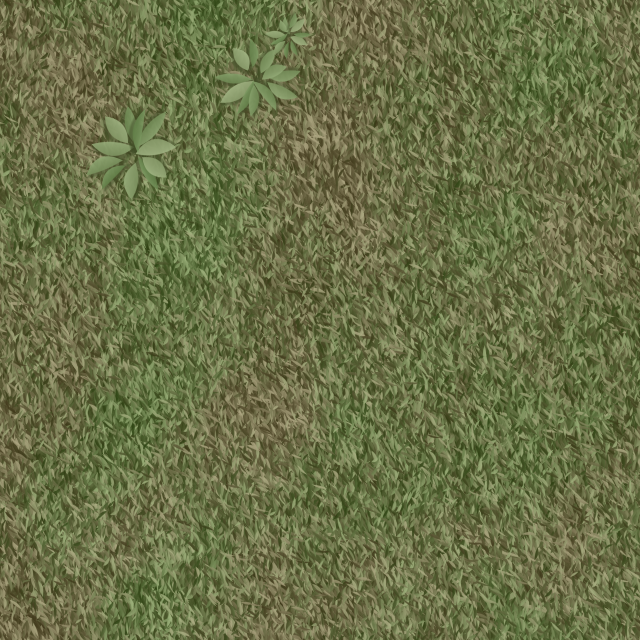
Write a WebGL 2 fragment shader that draws this texture.

```glsl
#version 300 es
precision highp float;

uniform vec2 u_resolution;
out vec4 fragColor;

const float TAU = 6.2831853;
const int LAYERS = 8;

vec3 hash3(vec2 p) {
    vec3 q = fract(p.xyx * vec3(0.1031, 0.1030, 0.0973));
    q += dot(q, q.yxz + 33.33);
    return fract((q.xxy + q.yzz) * q.zyx);
}

mat2 rotation(float angle) {
    float c = cos(angle), s = sin(angle);
    return mat2(c, -s, s, c);
}

// Pointed blade along y; size holds half width and half length
float bladeMask(vec2 p, vec2 size, float bend, float softness) {
    float t = p.y / size.y;
    float across = p.x + bend * t * t;
    float d = abs(across) - size.x * (1.0 - t * t);
    return 1.0 - smoothstep(-softness, softness, d);
}

// Layered sines, roughly -1 to 1
float waves(vec2 p) {
    float sum = 0.0, gain = 0.5;
    for (int i = 0; i < 4; i++) {
        sum += gain * sin(p.x + 1.7 * sin(p.y * 0.8)) * cos(p.y + 1.3 * sin(p.x * 0.7));
        p = rotation(1.1) * p * 1.9 + 4.3;
        gain *= 0.62;
    }
    return sum;
}

// Dry ground in loose vertical bands, broken into patches
float dryness(vec2 uv) {
    float bands = cos(TAU * 2.05 * uv.x + 0.6 * sin(5.0 * uv.y));
    return 0.32 * bands + 0.75 * waves(uv * vec2(11.0, 8.0) + 2.0);
}

vec3 grassColor(float tone, float dry) {
    vec3 tint = mix(vec3(-0.035, 0.025, -0.015), vec3(0.045, -0.012, 0.022),
                    smoothstep(-0.9, 0.9, dry));
    return vec3(0.425, 0.452, 0.288) + tint + tone * vec3(0.175, 0.175, 0.165);
}

// One blade per cell, painted over the colour below
vec3 paintBlades(vec3 color, vec2 uv, float cells, float seed, float dry, float lean, float softness) {
    vec2 p = uv * cells + seed * vec2(0.37, 0.61);
    vec2 home = floor(p);
    for (int y = -1; y <= 1; y++) {
        for (int x = -1; x <= 1; x++) {
            vec2 cell = home + vec2(x, y);
            vec3 place = hash3(cell + seed * 17.3 + 5.0);
            vec3 look = hash3(cell + seed * 29.7 + 71.0);
            float tilt = (place.z + look.x - 1.0) * 1.35 + lean;
            vec2 q = rotation(tilt) * (p - cell - place.xy);
            vec2 size = vec2(mix(0.10, 0.19, look.z), mix(0.45, 0.9, look.x));
            float mask = bladeMask(q, size, 0.25 * (look.z - 0.5), softness * cells);
            float tone = (look.y * 2.0 - 1.0) * 1.2 + 0.9 * q.x;
            vec3 blade = grassColor(tone, dry + 0.9 * (place.z - 0.5));
            color = mix(color, blade, 0.86 * mask);
        }
    }
    return color;
}

// Broad leaves fanning out from a centre
vec3 paintWeed(vec3 color, vec2 uv, vec2 centre, float radius, float seed, float softness) {
    const int LEAVES = 11;
    for (int i = 0; i < LEAVES; i++) {
        vec3 h = hash3(vec2(float(i) * 3.1, seed));
        float angle = TAU * (float(i) + 0.8 * h.x) / float(LEAVES);
        float reach = radius * mix(0.4, 0.72, h.y);
        vec2 q = rotation(angle) * (uv - centre) - vec2(0.0, reach);
        vec2 size = radius * vec2(mix(0.09, 0.17, h.z), mix(0.32, 0.48, h.x));
        float bend = radius * 0.2 * (h.y - 0.5);
        float shadow = bladeMask(q + radius * vec2(0.06, 0.05), size * 1.15, bend, softness * 2.0);
        color = mix(color, vec3(0.25, 0.30, 0.15), 0.5 * shadow);
        vec3 leaf = mix(vec3(0.41, 0.53, 0.31), vec3(0.60, 0.67, 0.48), h.z);
        leaf += 0.05 * q.x / size.x;
        color = mix(color, leaf, 0.9 * bladeMask(q, size, bend, softness));
    }
    return color;
}

void main() {
    vec2 uv = gl_FragCoord.xy / u_resolution.y;
    float softness = max(0.0012, 0.6 / u_resolution.y);
    float dry = dryness(uv);
    float lean = 0.12 + 0.35 * waves(uv * 14.0 + 9.0);

    // Shaded soil, then turf from coarse to fine
    vec3 color = grassColor(-0.7 + 0.4 * waves(uv * 150.0), dry);
    for (int i = 0; i < LAYERS; i++) {
        float layer = float(i);
        color = paintBlades(color, uv, 48.0 + 4.0 * layer, layer + 1.0, dry, lean, softness);
    }

    // Scattered weeds
    color = paintWeed(color, uv, vec2(0.21, 0.765), 0.075, 3.0, softness);
    color = paintWeed(color, uv, vec2(0.40, 0.875), 0.065, 8.0, softness);
    color = paintWeed(color, uv, vec2(0.45, 0.945), 0.035, 14.0, softness);

    // Broad, faint light variation
    color += 0.016 * waves(uv * 7.0 + 1.0);
    fragColor = vec4(clamp(color, 0.0, 1.0), 1.0);
}
```
